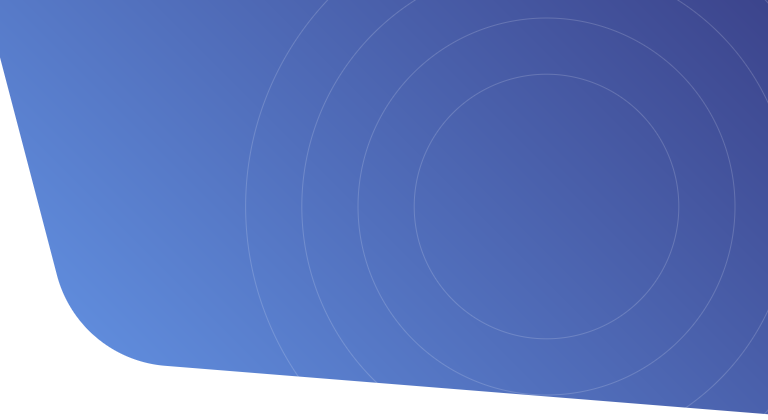
A Shadertoy shader for this background:

```glsl
// A blue diagonal gradient panel with one rounded corner on white,
// overlaid with faint concentric rings. The panel is a signed distance
// to a rounded wedge; lengths are in units of the canvas height.

#define CORNER_CENTER vec2(0.4165, 0.4185)
#define CORNER_RADIUS 0.2904
#define LEFT_EDGE     vec2(-0.2530, 0.9675)
#define BOTTOM_EDGE   vec2(0.9968, -0.0801)
#define RING_CENTER   vec2(1.3012, 0.5083)
#define RING_RADIUS   0.3150
#define RING_STEP     0.1338
#define RING_COUNT    4
#define RING_WIDTH    0.0024
#define RING_OPACITY  0.17
#define LIGHT_BLUE    vec3(0.373, 0.545, 0.859)
#define DARK_BLUE     vec3(0.235, 0.267, 0.549)

// Signed distance to a wedge with its tip rounded; negative inside.
float roundedWedge(vec2 p) {
    vec2 v = p - CORNER_CENTER;
    vec2 leftNormal = vec2(-LEFT_EDGE.y, LEFT_EDGE.x);
    vec2 bottomNormal = vec2(BOTTOM_EDGE.y, -BOTTOM_EDGE.x);
    bool onArc = dot(v, LEFT_EDGE) < 0.0 && dot(v, BOTTOM_EDGE) < 0.0;
    float reach = onArc ? length(v)
                        : max(dot(v, leftNormal), dot(v, bottomNormal));
    return reach - CORNER_RADIUS;
}

// Pixel coverage of a thin ring, fading when thinner than a pixel.
float ringCoverage(float centerDistance, float radius, float pixel) {
    float d = abs(centerDistance - radius) - 0.5 * RING_WIDTH;
    return clamp(0.5 - d / pixel, 0.0, min(1.0, RING_WIDTH / pixel));
}

void mainImage(out vec4 fragColor, in vec2 fragCoord) {
    float pixel = 1.0 / iResolution.y;
    vec2 p = fragCoord * pixel;

    // Gradient from the lower left to the upper right
    float blend = clamp((p.x + p.y - 0.429) / 2.4, 0.0, 1.0);
    vec3 color = mix(LIGHT_BLUE, DARK_BLUE, blend);

    // Concentric rings
    float centerDistance = length(p - RING_CENTER);
    float rings = 0.0;
    for (int i = 0; i < RING_COUNT; i++) {
        float radius = RING_RADIUS + float(i) * RING_STEP;
        rings = max(rings, ringCoverage(centerDistance, radius, pixel));
    }
    color = mix(color, vec3(1.0), RING_OPACITY * rings);

    // White surroundings
    float panel = clamp(0.5 - roundedWedge(p) / pixel, 0.0, 1.0);
    fragColor = vec4(mix(vec3(1.0), color, panel), 1.0);
}
```
